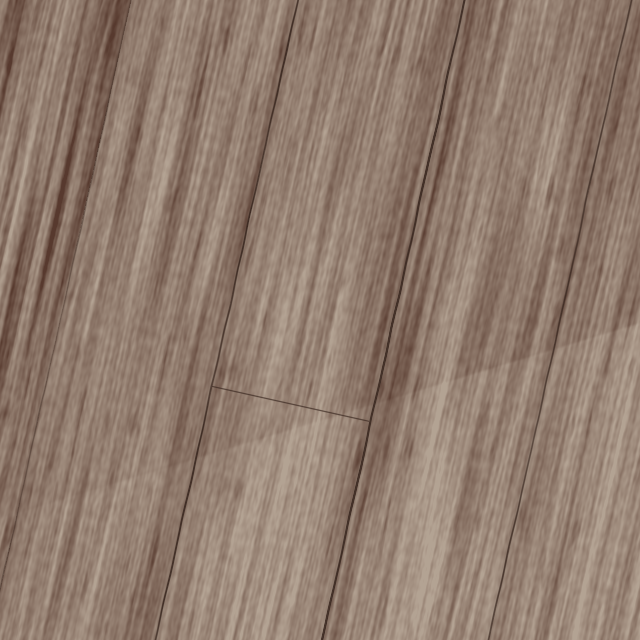
Give the GLSL for this texture, as a WebGL 2 fragment shader.

```glsl
#version 300 es
precision highp float;
// Slanted brown wood planks with streaked grain, thin seams and a soft edge of light.
uniform vec2 u_resolution;
out vec4 fragColor;

vec2 gradient(vec2 cell) {
  float angle = 6.2832 * fract(sin(dot(cell, vec2(127.1, 311.7))) * 43758.5);
  return vec2(cos(angle), sin(angle));
}

float gradientNoise(vec2 p) {
  vec2 i = floor(p), f = fract(p);
  vec2 s = f * f * f * (f * (f * 6.0 - 15.0) + 10.0);
  float a = dot(gradient(i), f);
  float b = dot(gradient(i + vec2(1, 0)), f - vec2(1, 0));
  float c = dot(gradient(i + vec2(0, 1)), f - vec2(0, 1));
  float d = dot(gradient(i + vec2(1, 1)), f - vec2(1, 1));
  return mix(mix(a, b, s.x), mix(c, d, s.x), s.y);
}

// Soft line of the given half width, at least about a pixel wide
float line(float dist, float halfWidth, float pixel) {
  return 1.0 - smoothstep(halfWidth - 0.5 * pixel, halfWidth + pixel, abs(dist));
}

// Lightness of the wood: x runs across the grain, y along it
float grainTone(vec2 g, float plank, float across) {
  vec2 seed = vec2(plank * 17.3, plank * 5.7);
  float figured = 1.0 - smoothstep(-0.06, 0.01, g.x);
  g.x += (0.004 + 0.010 * figured) * gradientNoise(g * vec2(7.0, 2.2) + seed);

  // Broad bands, then ever finer fibres
  float tone = 0.61 - 0.1 * figured + 0.24 * (sin(3.1416 * across) - 0.64);
  tone += 0.42 * gradientNoise(g * vec2(15.0, 0.9) + seed);
  tone += 0.36 * gradientNoise(g * vec2(48.0, 1.8) + seed + 31.0);
  tone += 0.46 * gradientNoise(g * vec2(100.0, 3.0) + seed + 57.0);
  tone += 0.52 * gradientNoise(g * vec2(185.0, 4.0) + seed + 83.0);
  tone += 0.26 * gradientNoise(g * vec2(210.0, 70.0) + seed);
  tone += 0.14 * gradientNoise(g * vec2(60.0, 45.0) + seed + 12.0);

  // Long dark streaks, with a denser set on the figured wood
  float streak = smoothstep(0.1, 0.45, gradientNoise(g * vec2(46.0, 1.4) + seed + 9.0));
  float dense = smoothstep(0.02, 0.32, gradientNoise(g * vec2(70.0, 1.7) + seed + 44.0));
  tone -= 0.30 * streak + 0.60 * figured * dense;

  // Short dark flecks
  float fleck = smoothstep(0.28, 0.55, gradientNoise(g * vec2(80.0, 11.0) + seed + 71.0));
  return tone - 0.35 * fleck;
}

void main() {
  vec2 p = gl_FragCoord.xy / u_resolution.y;
  float pixel = 1.0 / u_resolution.y;

  // Sheared plank coordinates
  vec2 g = vec2(p.x - 0.2225 * p.y, p.y + 0.2225 * p.x);
  float plankWidth = 0.2603;
  float position = (g.x - 0.243) / plankWidth;
  float plank = floor(position);
  float across = position - plank;
  float tone = grainTone(g, plank, across);

  // Dark band beside the deepest seam
  if (plank == 1.0) tone -= 0.42 * exp(-pow((across - 0.075) / 0.035, 2.0));

  // Brighter wedge of light and the shade above it
  float lightEdge = 0.19 + 0.305 * p.x - p.y;
  float lit = smoothstep(-0.003, 0.003, lightEdge);
  tone += lit * mix(0.10, 0.15, smoothstep(0.0, 0.4, p.x));
  tone -= 0.10 * (1.0 - lit) * smoothstep(0.3, 0.9, p.x) * exp(4.0 * lightEdge);

  vec3 color = mix(vec3(0.45, 0.35, 0.30), vec3(0.67, 0.60, 0.54), clamp(tone, -0.5, 1.15));

  // Long seams, each with its own depth and worn along its length
  float seamIndex = round(position);
  float depth = 1.0 - 0.27 * abs(seamIndex - 1.0);
  float seamDist = (position - seamIndex) * plankWidth;
  seamDist += 0.002 * gradientNoise(vec2(g.y * 14.0, seamIndex * 3.7));
  float wear = 0.8 + 0.7 * gradientNoise(vec2(g.y * 5.0, seamIndex * 7.3 + 0.4));
  float seam = line(seamDist, 0.0004 + 0.0008 * depth, pixel) * depth * wear;
  seam += 0.22 * depth * exp(-abs(seamDist) / 0.004);

  // End joint across one plank
  float joint = plank == 0.0 ? 0.7 * line(g.y - 0.470, 0.0006, pixel) : 0.0;

  color = mix(color, vec3(0.22, 0.15, 0.12), clamp(max(seam, joint), 0.0, 0.88));
  fragColor = vec4(color, 1.0);
}
```
